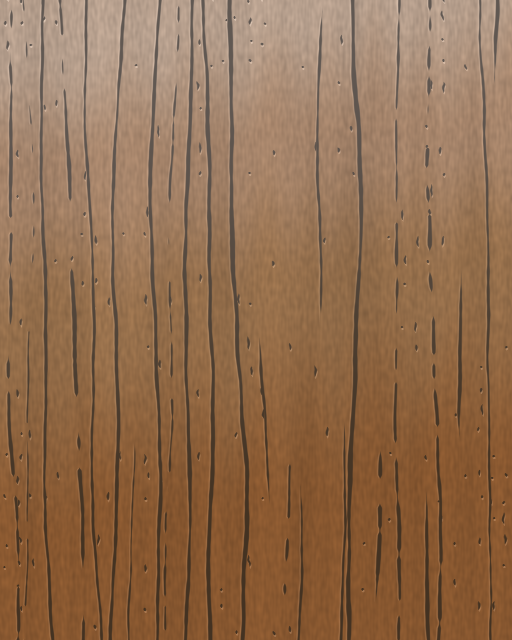
Reproduce this texture procedurally as a Shadertoy shader.

```glsl
// Brown wood veneer with long dark vertical cracks, small pits and a pale sheen from above.

const int CRACKS = 25;
const float ASPECT = 0.8;

const vec3 UMBER = vec3(0.53, 0.34, 0.185);
const vec3 TAN = vec3(0.58, 0.43, 0.29);
const vec3 FAWN = vec3(0.64, 0.51, 0.41);
const vec3 SHEEN = vec3(0.71, 0.62, 0.55);
const vec3 CRACK_LOW = vec3(0.25, 0.19, 0.13);
const vec3 CRACK_HIGH = vec3(0.36, 0.33, 0.31);

float hash(vec2 p) {
    vec3 q = fract(vec3(p.xyx) * 0.1031);
    q += dot(q, q.yzx + 33.33);
    return fract((q.x + q.y) * q.z);
}

float cornerSlope(vec2 cell, vec2 offset) {
    float angle = 6.2832 * hash(cell);
    return dot(vec2(cos(angle), sin(angle)), offset);
}

// Gradient noise, roughly -0.7 to 0.7.
float gradientNoise(vec2 p) {
    vec2 i = floor(p), f = fract(p);
    vec2 u = f * f * f * (f * (f * 6.0 - 15.0) + 10.0);
    vec2 e = vec2(1.0, 0.0);
    float low = mix(cornerSlope(i, f), cornerSlope(i + e.xy, f - e.xy), u.x);
    float high = mix(cornerSlope(i + e.yx, f - e.yx), cornerSlope(i + e.xx, f - e.xx), u.x);
    return mix(low, high, u.y);
}

// Soft stripe; it fades out as the half width drops below zero.
float stripe(float d, float halfWidth, float soft) {
    return 1.0 - smoothstep(halfWidth - soft, halfWidth + soft, abs(d));
}

// Signed sideways distance to one wandering crack (x) and its half width there (y).
vec2 crack(vec2 p, float id) {
    float lane = (id + 0.15 + 0.7 * hash(vec2(id, 3.0))) / float(CRACKS) * ASPECT;
    float diagonal = step(0.82, hash(vec2(id, 11.0)));
    float lean = (hash(vec2(id, 5.0)) - 0.5) * mix(0.05, 0.22, diagonal);
    float isLong = step(0.45, hash(vec2(id, 7.0))) * (1.0 - diagonal);

    float middle = mix(hash(vec2(id, 13.0)), 0.5, isLong);
    float reach = mix(0.14 + 0.22 * hash(vec2(id, 17.0)), 0.9, isLong);
    float wander = 0.022 * gradientNoise(vec2(p.y * 2.2, id * 7.31 + 0.5))
                 + 0.0035 * gradientNoise(vec2(p.y * 13.0, id * 3.17 + 0.5));
    float x = lane + lean * (p.y - middle) + wander;

    float halfWidth = mix(0.0009, 0.0034, hash(vec2(id, 19.0)));
    halfWidth *= 1.0 + 0.7 * gradientNoise(vec2(p.y * 9.0, id * 5.7 + 0.3));
    halfWidth += 0.0009 * gradientNoise(vec2(p.y * 60.0, id * 2.9 + 0.3));
    float broken = step(0.7, hash(vec2(id, 23.0)));
    halfWidth -= 0.005 * broken * smoothstep(0.0, 0.35, gradientNoise(vec2(p.y * 28.0, id + 0.4)));
    halfWidth -= 0.007 * smoothstep(reach - 0.12, reach + 0.03, abs(p.y - middle));
    return vec2(p.x - x, halfWidth);
}

// Short upright pits, gathered in streaks.
float pits(vec2 p, float soft) {
    vec2 size = vec2(0.02, 0.034);
    vec2 cell = floor(p / size);
    vec2 centre = (cell + 0.3 + 0.4 * vec2(hash(cell + 41.0), hash(cell + 67.0))) * size;
    float streak = gradientNoise(vec2(centre.x * 14.0, centre.y * 2.5) + 9.0);
    float present = step(hash(cell + 5.0), 0.05 + 0.6 * smoothstep(0.1, 0.5, streak));
    vec2 d = p - centre;
    d.x += 0.003 * gradientNoise(p * vec2(50.0, 110.0));
    float halfLength = mix(0.002, 0.011, pow(hash(cell + 91.0), 2.0));
    float taper = sqrt(max(0.0, 1.0 - pow(d.y / halfLength, 2.0)));
    return present * stripe(d.x, 0.0032 * taper - 0.0014, soft);
}

// Sheen gradient from the bottom to the top.
vec3 veneer(float t) {
    vec3 c = mix(UMBER, TAN, smoothstep(0.2, 0.52, t));
    c = mix(c, FAWN, smoothstep(0.52, 0.77, t));
    return mix(c, SHEEN, smoothstep(0.77, 0.98, t));
}

// Brightness of the fine fibres and the broad upright bands.
float grain(vec2 p) {
    float bands = gradientNoise(vec2(p.x * 16.0, p.y * 0.8));
    float lines = gradientNoise(vec2(p.x * 75.0, p.y * 2.5) + 17.0);
    float fibres = gradientNoise(vec2(p.x * 230.0, p.y * 50.0) + 31.0);
    float flecks = gradientNoise(p * vec2(120.0, 95.0) + 53.0);
    return 1.0 + 0.08 * bands + 0.06 * lines + 0.10 * fibres + 0.06 * flecks;
}

void mainImage(out vec4 fragColor, in vec2 fragCoord) {
    vec2 p = fragCoord / iResolution.y;
    float soft = max(0.0013, 0.7 / iResolution.y);

    // Wood body, a little paler toward the upper left.
    float light = p.y + 0.14 * (0.4 - p.x) + 0.06 * gradientNoise(p * vec2(18.0, 3.0) + 71.0);
    vec3 color = veneer(light) * grain(p);

    // Cracks and pits, each with a lit rim.
    float dark = pits(p, soft);
    float rim = 0.8 * pits(p + vec2(-0.001, 0.003), soft);
    for (int i = 0; i < CRACKS; i++) {
        vec2 c = crack(p, float(i));
        dark = max(dark, stripe(c.x, c.y, soft));
        rim = max(rim, 0.45 * stripe(c.x + 0.0022, c.y, soft));
    }
    color += 0.16 * rim * (1.0 - dark);
    vec3 crackColor = mix(CRACK_LOW, CRACK_HIGH, smoothstep(0.15, 0.9, light));
    color = mix(color, crackColor, 0.95 * dark);

    fragColor = vec4(clamp(color, 0.0, 1.0), 1.0);
}
```
